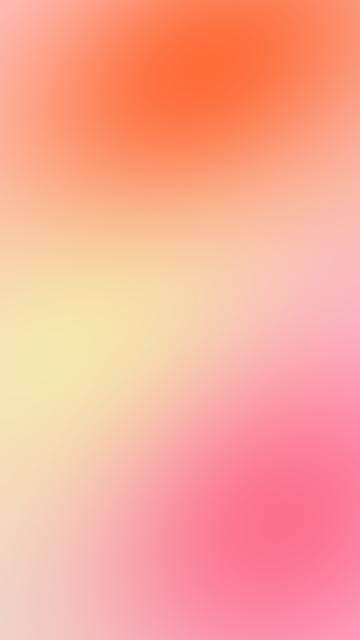
Give the GLSL for this background, as a Shadertoy shader.

```glsl
// A soft portrait gradient: a pastel backdrop blended between the canvas sides,
// with three tilted elliptical glows (cream, orange, rose) laid over it.
// Each glow fades as a Gaussian of its rotated, scaled distance.

#define CANVAS_SHAPE vec2(1.0, 1.7778)
#define CREAM  vec3(0.960, 0.935, 0.695)
#define ORANGE vec3(0.995, 0.425, 0.220)
#define ROSE   vec3(0.990, 0.440, 0.565)
#define BLUSH  vec3(1.000, 0.775, 0.775)
#define SHELL  vec3(0.940, 0.840, 0.815)
#define LILAC  vec3(0.995, 0.725, 0.830)
#define PEACH  vec3(0.985, 0.740, 0.720)

// Glow strength: 1 at the centre, 1/e at the given radii along the tilted axes.
float glow(vec2 p, vec2 centre, vec2 radii, float degrees) {
    float angle = radians(degrees);
    vec2 axis = vec2(cos(angle), sin(angle));
    vec2 offset = p - centre;
    vec2 local = vec2(dot(offset, axis), dot(offset, vec2(-axis.y, axis.x)));
    local /= radii;
    return exp(-dot(local, local));
}

// Pastel backdrop, each side with its own vertical blend.
vec3 backdrop(vec2 uv) {
    vec3 left = mix(SHELL, BLUSH, smoothstep(0.0, 0.8, uv.y));
    vec3 right = mix(LILAC, PEACH, smoothstep(0.48, 0.75, uv.y));
    return mix(left, right, smoothstep(0.0, 1.0, uv.x));
}

void mainImage(out vec4 fragColor, in vec2 fragCoord) {
    vec2 uv = fragCoord / iResolution.xy;
    vec2 p = uv * CANVAS_SHAPE;

    vec3 colour = backdrop(uv);

    // Glows, from back to front
    colour = mix(colour, CREAM, glow(p, vec2(0.25, 0.82), vec2(0.62, 0.48), 40.0));
    colour = mix(colour, ORANGE, glow(p, vec2(0.57, 1.59), vec2(0.56, 0.35), 25.0));
    colour = mix(colour, ROSE, glow(p, vec2(0.78, 0.33), vec2(0.52, 0.41), 35.0));

    fragColor = vec4(colour, 1.0);
}
```
